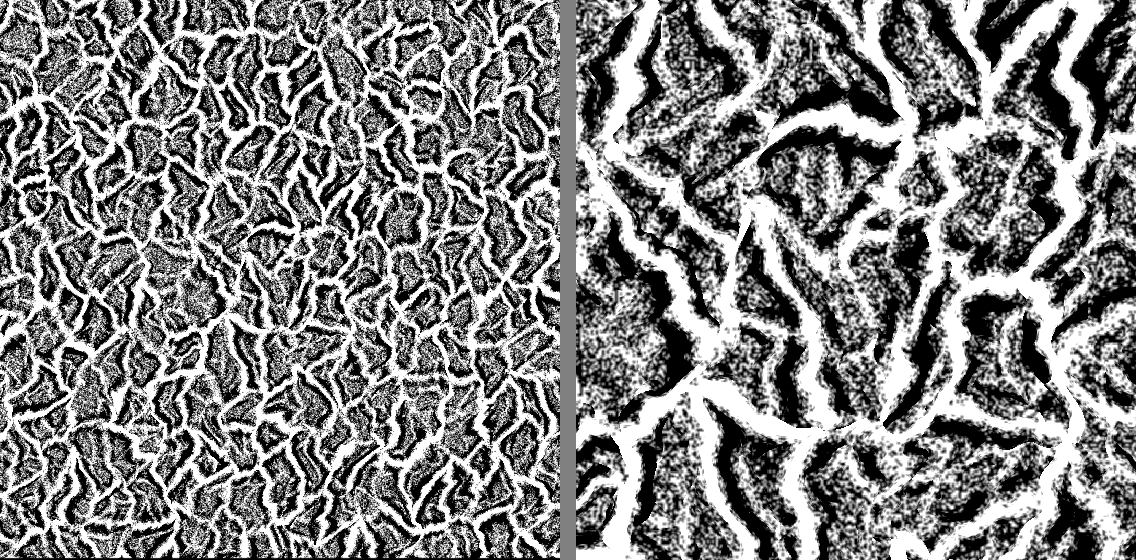
Left: the whole. Right: its middle third, enlarged.
Give the GLSL for this texture, as a three.js fragment shader.

```glsl
// Rough etched relief: a tangled net of white ridges with black shadow bands
// over stippled grey. Two warped cellular layers, coarse and fine, set a tone,
// which is then cut into black and white grains and averaged over a small box.

#define COARSE_CELLS 18.0    // ridge cells across the canvas
#define FINE_CELLS 33.0      // small wrinkles across the canvas
#define COARSE_WIDTH 0.0058  // half width of a main ridge
#define FINE_WIDTH 0.0034    // half width of a wrinkle
#define STRETCH 0.64         // below 1 lengthens the cells upward
#define BASE_TONE 0.51       // grey of the open ground
#define RIDGE_GAIN 0.86
#define SHADOW_GAIN 1.15
#define WRINKLE_GAIN 0.58
#define GRAINS 768.0         // stipple grains across the canvas
#define GRAIN_SOFTNESS 0.03

varying vec2 vUv;

float hash1(vec2 p) {
  vec3 q = fract(vec3(p.xyx) * 0.1031);
  q += dot(q, q.yzx + 33.33);
  return fract((q.x + q.y) * q.z);
}

vec2 hash2(vec2 p) {
  return vec2(hash1(p + 17.0), hash1(p + 71.0));
}

// Layered sines bend the straight cell borders into wandering lines.
vec2 warp(vec2 p) {
  p += 0.0090 * sin(p.yx * vec2(41.0, 33.0) + p * vec2(17.0, -13.0) + vec2(0.4, 2.1));
  p += 0.0040 * sin(p.yx * vec2(109.0, -97.0) + p * vec2(-39.0, 31.0) + vec2(1.7, 0.3));
  p += 0.0015 * sin(p.yx * vec2(-263.0, 287.0) + p * vec2(83.0, 71.0) + vec2(3.2, 1.1));
  return p;
}

// Slow drift between -1 and 1.
float drift(vec2 p) {
  return 0.5 * (sin(p.x * 23.0 + 2.0 * sin(p.y * 14.0))
              + sin(p.y * 19.0 - 2.0 * sin(p.x * 17.0 + 1.0)));
}

// Bright line on each cell border, flanked by dark bands of varied strength.
float relief(vec2 p, float cells, float width) {
  vec2 home = floor(p * cells);
  vec2 local = fract(p * cells);
  vec2 nearOffset = vec2(0.0), nextOffset = vec2(0.0);
  vec2 nearId = home, nextId = home;
  float nearDist = 9.0, nextDist = 9.0;
  for (int j = -1; j <= 1; j++) {
    for (int i = -1; i <= 1; i++) {
      vec2 cell = vec2(float(i), float(j));
      vec2 offset = cell + hash2(home + cell) - local;
      float dist = dot(offset, offset);
      if (dist < nearDist) {
        nextDist = nearDist; nextOffset = nearOffset; nextId = nearId;
        nearDist = dist; nearOffset = offset; nearId = home + cell;
      } else if (dist < nextDist) {
        nextDist = dist; nextOffset = offset; nextId = home + cell;
      }
    }
  }
  // Distance to the border, undoing the stretch so that all lines are as wide.
  vec2 across = (nextOffset - nearOffset) * vec2(1.0, STRETCH);
  float border = 0.5 * (nextDist - nearDist) / max(length(across), 0.001) / cells;

  float edgeStrength = mix(0.35, 1.0, hash1(nearId + nextId + 5.0));
  float sideStrength = mix(0.30, 1.0, hash1(nearId * 3.0 + nextId));
  float w = width * mix(0.7, 1.1, edgeStrength);
  float line = border / w;
  float shadow = (border - 2.1 * w) / (0.9 * w);
  return RIDGE_GAIN * edgeStrength * exp(-line * line)
       - SHADOW_GAIN * sideStrength * edgeStrength * exp(-shadow * shadow);
}

// Share of white grains in a box one and a half grains wide.
float stipple(vec2 uv, float tone) {
  float sum = 0.0;
  for (int j = -1; j <= 1; j++) {
    for (int i = -1; i <= 1; i++) {
      vec2 grain = floor(uv * GRAINS + 0.5 * vec2(float(i), float(j)));
      float level = mix(GRAIN_SOFTNESS, 1.0 - GRAIN_SOFTNESS, hash1(grain + 211.0));
      sum += smoothstep(level - GRAIN_SOFTNESS, level + GRAIN_SOFTNESS, tone);
    }
  }
  return sum / 9.0;
}

void main() {
  vec2 p = warp(vUv + 0.37) * vec2(1.0, STRETCH);
  float ridges = relief(p, COARSE_CELLS, COARSE_WIDTH);
  float wrinkles = relief(p + 3.1, FINE_CELLS, FINE_WIDTH);
  float rough = 0.9 + 0.2 * drift(vUv * 1.7);

  // Wrinkles fade out on the crests of the main ridges.
  float tone = BASE_TONE + ridges;
  tone += WRINKLE_GAIN * rough * wrinkles * (1.0 - clamp(ridges, 0.0, 1.0));

  // Thin black rule along the lower edge.
  float value = stipple(vUv, tone) * smoothstep(0.002, 0.005, vUv.y);
  gl_FragColor = vec4(vec3(value), 1.0);
}
```
